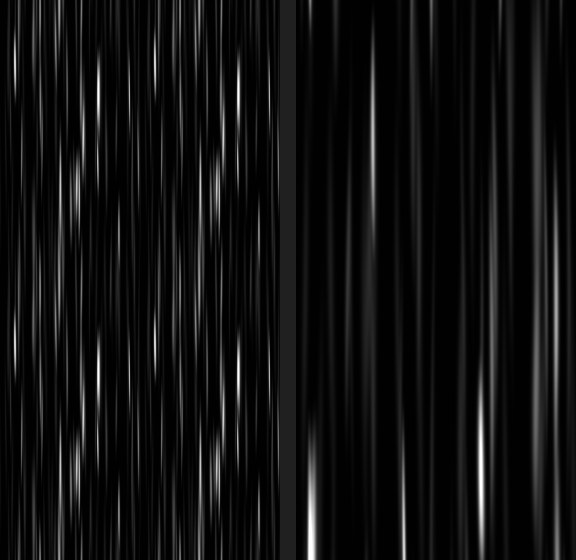
Left: the whole. Right: its middle third, enlarged.
A WebGL 2 fragment shader for this texture:

```glsl
#version 300 es
precision highp float;
// Thin tapered vertical light streaks on black, in a tile repeated two by two.
uniform vec2 u_resolution;
out vec4 fragColor;

float hash(float n) {
    return fract(sin(n * 127.1 + 3.7) * 43758.5453);
}

// Brightness of one streak at tile position p, wrapping at the tile edges
float streak(vec2 p, float id, float pixel) {
    float strength = hash(id);
    vec2 center = vec2(hash(id + 0.31), hash(id + 0.57));
    vec2 d = fract(p - center + 0.5) - 0.5;

    // Slight sideways bend that still closes over the tile
    d.x += 0.004 * sin(6.28318 * (p.y + hash(id + 0.73)));

    // Faint streaks are longer than bright ones
    float halfLength = (0.42 - 0.24 * strength) * mix(0.75, 1.2, hash(id + 0.19));
    float along = max(1.0 - pow(d.y / halfLength, 2.0), 0.0);

    // Soft cross-section, narrowing to the tips and never thinner than a pixel
    float width = mix(0.004, 0.008, hash(id + 0.87)) * mix(0.6, 1.0, along);
    float softWidth = length(vec2(width, 0.4 * pixel));
    float across = exp(-pow(d.x / softWidth, 2.0)) * width / softWidth;

    return (0.08 + 0.95 * pow(strength, 4.0)) * along * along * across;
}

void main() {
    vec2 tile = fract(2.0 * gl_FragCoord.xy / u_resolution);
    float pixel = 2.0 / u_resolution.x;

    // Sum of the scattered streaks
    float light = 0.003;
    for (int i = 0; i < 95; i++) {
        light += streak(tile, float(i) + 1.0, pixel);
    }
    fragColor = vec4(vec3(min(light, 1.0)), 1.0);
}
```
